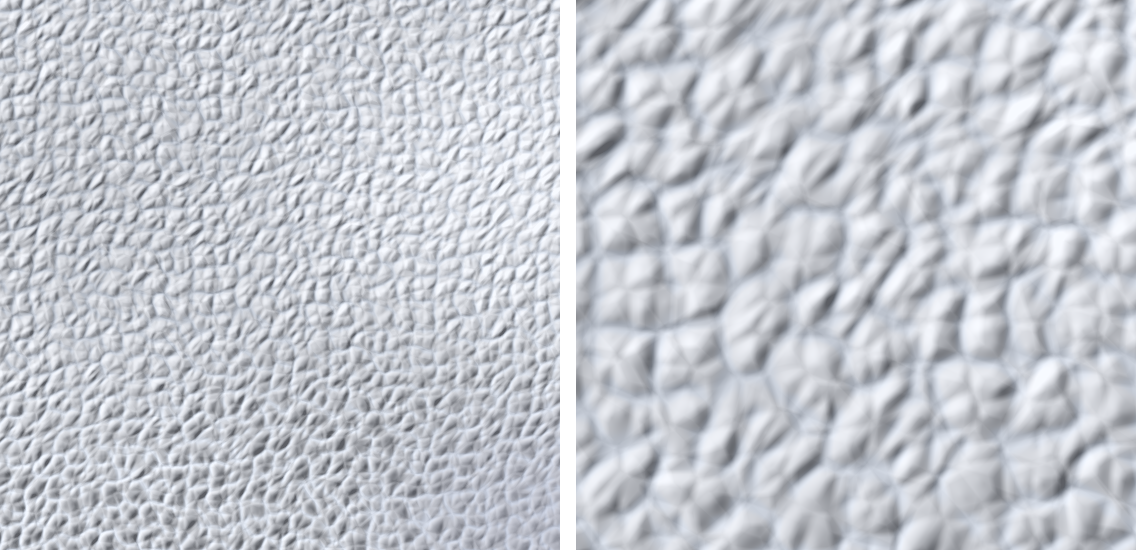
Left, the full canvas; right, a detail of the centre.
Give the GLSL for this texture, as a Shadertoy shader.

```glsl
// Silver pebbled leather: pointed cellular domes broken up by smaller facets,
// lit from the upper left. Toward the bottom the light grazes, so pebbles turn
// dark between pale creases, and the lower right corner fades to a soft sheen.

vec2 hash2(vec2 c) {
    vec3 q = fract(vec3(c.xyx) * vec3(0.1031, 0.1030, 0.0973));
    q += dot(q, q.yzx + 33.33);
    return fract((q.xx + q.yz) * q.zy);
}

// Cellular dome: low in the creases, high on top of a pebble
float pebbles(vec2 p) {
    vec2 cell = floor(p), f = fract(p);
    float nearest = 8.0, second = 8.0;
    for (int y = -1; y <= 1; y++)
    for (int x = -1; x <= 1; x++) {
        vec2 o = vec2(x, y);
        float d = length(o + 0.12 + 0.76 * hash2(cell + o + 60.0) - f);
        second = min(second, max(nearest, d));
        nearest = min(nearest, d);
    }
    return smoothstep(-0.12, 0.85, second - nearest);
}

// Grain stretched evenly along the rising diagonal, gently bent by sines
vec2 grainSpace(vec2 uv) {
    vec2 along = normalize(vec2(0.62, 0.78));
    vec2 p = uv * 30.0;
    p += 0.3 * sin(p.yx * 0.5 + vec2(0.0, 2.0));
    p += 0.08 * sin(p.yx * 2.3 + vec2(1.0, 4.0));
    return p - 0.24 * along * dot(p, along);
}

float surface(vec2 uv) {
    vec2 p = grainSpace(uv);
    return 0.66 * pebbles(p) + 0.34 * pebbles(p * 1.75 + 17.0);
}

void mainImage(out vec4 fragColor, in vec2 fragCoord) {
    vec2 uv = fragCoord / iResolution.y;

    // Relief from the slope facing the light
    vec2 toLight = 0.0026 * normalize(vec2(-0.8, 0.6));
    float height = surface(uv);
    float relief = surface(uv - toLight) - surface(uv + toLight);

    // Broad lighting zones
    float bend = uv.y - 0.14 * uv.x + 0.02 * sin(uv.x * 9.0);
    float grazing = smoothstep(0.4, 0.1, bend);
    float sheen = smoothstep(0.42, 0.05, length((uv - vec2(1.06, 0.04)) * vec2(0.8, 1.3)));
    float glow = exp(-9.0 * dot(uv - vec2(1.0, 0.7), uv - vec2(1.0, 0.7)));

    // Patches of a few pebbles are cut deeper than others
    float depth = 1.0 + 0.25 * sin(uv.x * 37.0 + 3.0 * sin(uv.y * 21.0)) * sin(uv.y * 43.0 + 2.0 * sin(uv.x * 17.0));

    // Tone: shadows run deeper than highlights rise
    float detail = depth * (0.58 * relief - 0.5 * relief * relief);
    detail += (height - 0.45) * mix(0.1, -0.36, grazing);
    float base = 0.785 - 0.06 * grazing + 0.08 * glow;
    base += 0.02 * sin(uv.x * 5.0 + 1.0) * sin(uv.y * 7.0);
    float tone = base + detail * (1.0 - 0.5 * sheen) * (1.0 - 0.2 * glow);
    tone = clamp(tone, 0.36, 0.97);

    // Cool silver, bluer in the creases
    vec3 silver = tone + vec3(0.0, 0.01, 0.033);
    silver += vec3(-0.018, -0.003, 0.016) * (1.0 - smoothstep(0.1, 0.4, height));
    silver += vec3(-0.005, -0.005, 0.015) * sheen;
    fragColor = vec4(clamp(silver, 0.0, 1.0), 1.0);
}
```
